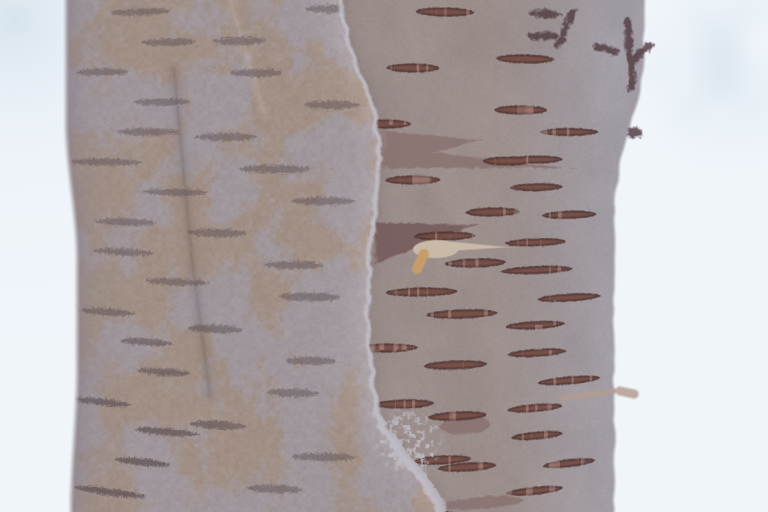
This texture is drawn by a WebGL 1 fragment shader. Its source:

```glsl
precision highp float;
// A pale birch trunk against blurred snow: mottled bark from layered noise,
// a frosty peeling seam, rows of spindle-shaped lenticels placed by wave
// formulas, and a few torn flaps of bark.
uniform vec2 u_resolution;

float hash(vec2 p) {
  p = fract(p * vec2(0.1031, 0.1137));
  p += dot(p, p.yx + 33.3);
  return fract((p.x + p.y) * p.x * 17.0);
}

float noise(vec2 p) {
  vec2 i = floor(p) + 80.0, f = fract(p), e = vec2(1, 0);
  f = f * f * (3.0 - 2.0 * f);
  return mix(mix(hash(i), hash(i + e), f.x), mix(hash(i + e.yx), hash(i + 1.0), f.x), f.y);
}

float fbm(vec2 p) {
  float sum = 0.0, amp = 0.5;
  for (int i = 0; i < 4; i++) {
    sum += amp * noise(p);
    p = p * 2.07 + 11.0;
    amp *= 0.5;
  }
  return sum;
}

float fill(float d, float soft) { return 1.0 - smoothstep(-soft, soft, d); }

float segment(vec2 p, vec2 a, vec2 b) {
  vec2 d = b - a;
  return length(p - a - d * clamp(dot(p - a, d) / dot(d, d), 0.0, 1.0));
}

// Spindle tilted to follow the curve of the trunk; negative inside
float spindle(vec2 p, float x, float y, float halfW, float halfH) {
  vec2 q = p - vec2(x, y);
  q.y += q.x * (x - 345.0) * (y - 130.0) * 1.5e-6;
  float t = q.x / halfW;
  return max(abs(q.y) - halfH * sqrt(max(1.0 - t * t, 0.0)), abs(q.x) - halfW);
}

// Bark flap with a straight left side, narrowing to the right
float flap(vec2 p, vec2 corner, vec2 size, float lean) {
  vec2 q = (p - corner) / size;
  return max(abs(q.y - lean * q.x) - (1.0 - q.x) * 0.5, -q.x) * size.y;
}

void main() {
  // Canvas units: 768 wide, 512 high, y pointing down
  vec2 uv = gl_FragCoord.xy / u_resolution;
  vec2 p = vec2(uv.x, 1.0 - uv.y) * vec2(768, 512);
  float y = p.y, fine = fbm(p * 0.22), grain = noise(p * 0.75), mottle = fbm(p * vec2(0.026, 0.02));

  // Blurred snow
  vec3 snow = vec3(0.94, 0.96, 0.98);
  snow -= vec3(0.10, 0.07, 0.05) * (exp(-length(p - vec2(15, 20)) / 65.0)
        + fill(length(p - vec2(730, 70)) - 50.0, 60.0) * noise(p * 0.025));

  // Silhouette and seam
  float left = p.x - 66.0 - 11.0 * smoothstep(120.0, 260.0, y) + 6.0 * smoothstep(370.0, 512.0, y);
  float right = p.x - 646.0 + 30.0 * smoothstep(50.0, 210.0, y) + 3.0 * noise(p.yy * 0.05);
  float seam = 342.0 + 38.0 * smoothstep(0.0, 150.0, y) - 11.0 * smoothstep(160.0, 270.0, y)
    + 8.0 * smoothstep(330.0, 420.0, y) + 70.0 * smoothstep(400.0, 530.0, y);
  float s = p.x - seam - 5.0 * noise(p.yy * 0.07) + 2.5, side = smoothstep(-1.5, 1.5, s);

  // Left bark: tan patches under lilac frost; right bark: greyer toward the rim
  float frost = smoothstep(0.36, 0.58, mottle + 0.12 * (fine - 0.5) + 0.1 * exp(min(s, 0.0) / 70.0));
  vec3 leftBark = mix(vec3(0.63, 0.56, 0.52), vec3(0.625, 0.59, 0.61), frost);
  leftBark += 0.07 * exp(min(s, 0.0) / 18.0) + 0.05 * (fine - 0.47);
  vec3 rightBark = mix(vec3(0.61, 0.56, 0.55), vec3(0.63, 0.61, 0.64), smoothstep(490.0, 620.0, p.x));
  rightBark += 0.06 * (mottle - 0.47) - 0.05 * exp(-max(s, 0.0) / 9.0);
  vec3 bark = mix(leftBark, rightBark, side) + 0.025 * (grain - 0.5);
  bark = mix(bark, vec3(0.54, 0.5, 0.54), 0.7 * exp(-max(left, 0.0) / 16.0));

  // Long folds
  float fold = min(segment(p, vec2(174, 70), vec2(192, 260)), segment(p, vec2(192, 260), vec2(210, 395)));
  bark -= 0.09 * exp(-fold / 4.0) * (0.5 + fine);
  bark += 0.05 * exp(-segment(p, vec2(230, 0), vec2(264, 112)) / 3.0);

  // Torn reddish flaps
  float rough = 4.0 * (fine - 0.47);
  float upper = min(flap(p, vec2(384, 149), vec2(95, 36), -0.25), flap(p, vec2(384, 157), vec2(180, 22), 0.5));
  float middle = max(flap(p, vec2(375, 243), vec2(98, 42), -0.42), 223.0 - y);
  float low = min(spindle(p, 465.0, 425.0, 25.0, 9.0), spindle(p, 482.0, 503.0, 42.0, 6.0));
  bark = mix(bark, vec3(0.53, 0.43, 0.42), 0.75 * fill(min(upper, low) + rough, 1.5) * side);
  bark = mix(bark, vec3(0.46, 0.36, 0.36), 0.9 * fill(middle + rough, 1.5) * side);

  // Lenticels: three columns right of the seam, two frosted ones left
  float dark = 99.0, pale = 99.0;
  for (int i = 0; i < 17; i++) {
    float k = float(i), w = 25.0 + 11.0 * hash(vec2(k, 7));
    dark = min(dark, spindle(p, 415.0 + 30.0 * cos((k - 4.1) * 1.5), 12.0 + 56.0 * k, w, 4.5));
    dark = min(dark, spindle(p, 490.0 + 35.0 * cos(k * 0.5), 59.0 + 51.0 * k, w, 4.5));
    dark = min(dark, spindle(p, 547.0 + 22.0 * cos(k * 2.1), 132.0 + 27.6 * k, w, 4.0));
    pale = min(pale, spindle(p, 140.0 + 38.0 * sin(k * 2.3), 12.0 + 30.0 * k, w, 3.6));
    pale = min(pale, spindle(p, 275.0 + 60.0 * cos(k * 2.2), 9.0 + 32.0 * k, w, 4.0));
  }
  vec3 scar = mix(vec3(0.29, 0.19, 0.19), vec3(0.45, 0.29, 0.25), smoothstep(0.0, 3.5, -dark));
  scar += 0.16 * smoothstep(0.7, 0.9, noise(vec2(p.x * 0.22, floor(y / 25.0))));
  bark = mix(bark, scar, 0.92 * fill(dark + grain - 0.5, 1.2) * side);
  float ink = 0.5 + 0.25 * smoothstep(250.0, 480.0, y) * fill(p.x - 220.0, 60.0);
  bark = mix(bark, vec3(0.37, 0.32, 0.33), ink * fill(pale + 3.0 * grain - 1.5, 1.8) * (1.0 - side));

  // Frosty seam, fluffier toward the bottom
  float fluff = 3.0 + 5.0 * smoothstep(390.0, 450.0, y);
  float rim = fill(abs(s + 1.0) - fluff * (0.35 + 0.9 * fine), 2.0);
  float tuft = fill(length(p - vec2(409, 442)) - 30.0 * fine - 10.0, 9.0) * smoothstep(0.4, 0.65, fine);
  bark = mix(bark, vec3(0.76, 0.75, 0.79), 0.8 * max(rim, tuft));
  vec3 col = mix(snow, bark, fill(-left, 4.0) * fill(right, 2.5));

  // Knots along the upper right rim
  float knot = min(segment(p, vec2(573, 12), vec2(558, 45)), segment(p, vec2(628, 22), vec2(632, 88)));
  knot = min(knot, segment(p, vec2(632, 60), vec2(651, 45)));
  knot = min(knot, min(length(p - vec2(635, 132)) - 3.0, segment(p, vec2(598, 46), vec2(614, 52)))) - 3.5;
  knot = min(knot, spindle(p, 545.0, 25.0 + sign(y - 25.0) * 11.0, 17.0, 4.0));
  col = mix(col, vec3(0.33, 0.25, 0.27), 0.85 * fill(knot + 2.0 * rough, 2.0));

  // Cream curl with an orange tip, and a flake on the right rim
  float curl = min(spindle(p, 436.0, 249.0, 23.0, 9.0), flap(p, vec2(435, 246), vec2(72, 12), 0.1));
  col = mix(col, vec3(0.79, 0.73, 0.66), fill(curl, 1.2));
  col = mix(col, vec3(0.78, 0.61, 0.42), fill(segment(p, vec2(424, 254), vec2(417, 269)) - 5.0, 1.5));
  float flake = min(segment(p, vec2(562, 398), vec2(622, 390)), segment(p, vec2(620, 391), vec2(634, 394)) - 2.0);
  col = mix(col, vec3(0.7, 0.61, 0.56), 0.85 * fill(flake - 2.5, 2.0));
  gl_FragColor = vec4(col, 1);
}
```
